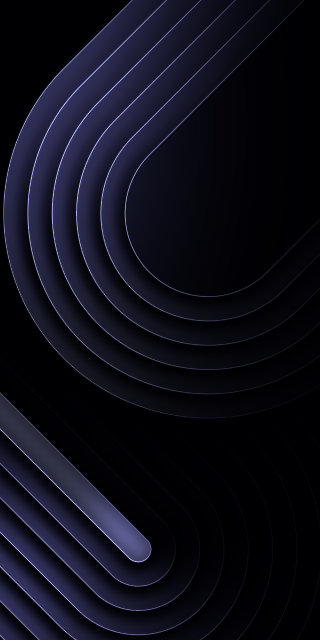
A Shadertoy shader for this background:

```glsl
// Two nested stacks of rounded diagonal bands, violet rims fading into black.

const float BAND_STEP = 0.076;
const vec3 BACKDROP = vec3(0.0, 0.0, 0.012);
const vec3 VIOLET = vec3(0.19, 0.19, 0.335);
const vec3 SLATE = vec3(0.21, 0.22, 0.29);
const vec3 RIM = vec3(0.52, 0.53, 0.75);

// Offset from the nearest point of a ray; its length is the distance.
vec2 rayOffset(vec2 p, vec2 origin, vec2 dir) {
    vec2 q = p - origin;
    return q - dir * max(dot(q, dir), 0.0);
}

// Elliptical pool of light.
float pool(vec2 p, vec2 center, vec2 size) {
    vec2 q = (p - center) / size;
    return exp(-dot(q, q));
}

// Thin rim on every band edge from index zero outward.
float rimLine(float t, float pixel) {
    float edge = abs(t - max(floor(t + 0.5), 0.0)) * BAND_STEP;
    return 1.0 - smoothstep(0.0, max(pixel, 0.0032), edge);
}

// Each band is shaded by the layer inside it and brightens outward.
float bandShade(float t, float depth) {
    float f = fract(t);
    float lit = smoothstep(0.05, 0.8, f) + 0.15 * smoothstep(0.8, 1.0, f);
    return mix(0.92 + 0.08 * f, lit, depth);
}

vec3 upperStack(vec2 p, float t, float pixel) {
    float light = pool(p, vec2(0.18, 1.61), vec2(0.50, 0.86));
    float depth = 0.2 + 0.75 * smoothstep(1.75, 1.1, p.y);
    vec3 tint = mix(SLATE * 0.85, VIOLET, smoothstep(0.75, 1.4, p.y));
    vec3 bands = tint * light * bandShade(t, depth);
    vec3 core = vec3(0.12, 0.125, 0.22) * light * light;
    vec3 color = mix(core, bands, smoothstep(-pixel, pixel, t * BAND_STEP));
    float rimLight = pow(light, 0.75) * smoothstep(0.75, 1.15, p.y + 0.5 - 0.3 * p.x);
    return color + RIM * rimLight * rimLine(t, pixel);
}

vec3 lowerStack(vec2 p, vec2 tip, vec2 offset, float t, float pixel) {
    float light = pool(p, vec2(0.05, 0.20), vec2(0.46, 0.46));
    float facing = dot(normalize(offset + 1e-5), vec2(-0.7071));
    float side = smoothstep(-0.95, 0.65, facing);
    vec3 bands = VIOLET * light * (0.08 + 0.92 * side) * bandShade(t, 0.95);

    // The central bar glows violet toward its rounded tip.
    float tipGlow = pool(p, tip + vec2(-0.05, 0.04), vec2(0.15));
    float barShade = 0.8 + 0.2 * smoothstep(0.0, -0.5, t);
    vec3 bar = mix(SLATE * 0.9, vec3(0.36, 0.36, 0.56), tipGlow) * barShade;

    vec3 color = mix(bar, bands, smoothstep(-pixel, pixel, t * BAND_STEP));
    float innerRim = 0.35 * smoothstep(0.5, 0.0, t);
    float rimLight = 0.04 + innerRim + sqrt(light) * side * 0.8;
    return color + RIM * rimLight * rimLine(t, pixel);
}

void mainImage(out vec4 fragColor, in vec2 fragCoord) {
    // The canvas spans one unit across and two units up.
    float pixel = 2.0 / iResolution.y;
    vec2 p = fragCoord * pixel;

    vec2 upperTip = vec2(0.651, 1.333);
    float upperRadius = length(rayOffset(p, upperTip, vec2(0.7071)));
    float upperT = (upperRadius - 0.260) / BAND_STEP;

    vec2 lowerTip = vec2(0.432, 0.284);
    vec2 lowerOffset = rayOffset(p, lowerTip, vec2(-0.7071, 0.7071));
    float lowerT = (length(lowerOffset) - 0.040) / BAND_STEP;

    // The upper stack lies on top and casts a soft shadow below itself.
    float outside = (upperT - 5.0) * BAND_STEP;
    vec3 lower = lowerStack(p, lowerTip, lowerOffset, lowerT, pixel);
    lower *= smoothstep(0.0, 0.22, outside) * smoothstep(1.2, 0.85, p.y);
    vec3 upper = upperStack(p, min(upperT, 5.0), pixel);
    float cover = 1.0 - smoothstep(-0.5 * pixel, pixel, outside);

    fragColor = vec4(BACKDROP + mix(lower, upper, cover), 1.0);
}
```
